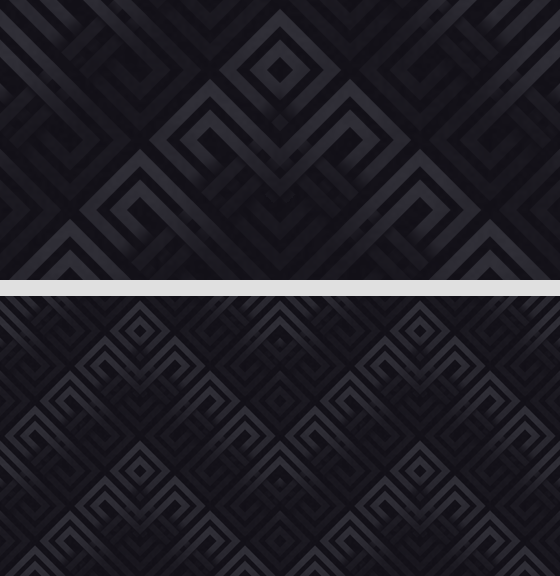
Top: one tile. Bottom: repeated 2 by 2.
This pattern is drawn by a Shadertoy shader. Its source:

```glsl
#define DIAMONDS vec2(4.0, 2.0)
#define BAND_MID 0.53125
#define BAND_OFFSET 0.21875
#define BAND_HALF 0.125
#define BAR_POS 0.75
#define BAR_LIGHT 0.55
#define DIM 0.27
#define GRAIN_CELLS vec2(128.0, 64.0)
#define GRAIN 0.012
#define GROUND vec3(0.074, 0.066, 0.094)
#define STRAND vec3(0.184, 0.180, 0.212)

float hash(vec2 p) {
    vec3 q = fract(p.xyx * vec3(0.1031, 0.1030, 0.0973));
    q += dot(q, q.yzx + 33.33);
    return fract((q.x + q.y) * q.z);
}

// Value noise that wraps over the canvas
float grain(vec2 uv) {
    vec2 p = uv * GRAIN_CELLS;
    vec2 i = floor(p), f = p - i;
    f = f * f * (3.0 - 2.0 * f);
    vec2 a = mod(i, GRAIN_CELLS), b = mod(i + 1.0, GRAIN_CELLS);
    return mix(mix(hash(a), hash(vec2(b.x, a.y)), f.x),
               mix(hash(vec2(a.x, b.y)), hash(b), f.x), f.y);
}

// Two parallel bands, measured from the middle of a diamond
float bands(float d, float soft) {
    float dist = abs(abs(d - BAND_MID) - BAND_OFFSET) - BAND_HALF;
    return 1.0 - smoothstep(-soft, soft, dist);
}

void mainImage(out vec4 fragColor, in vec2 fragCoord) {
    vec2 uv = fragCoord / iResolution.xy;
    vec2 grid = uv * DIAMONDS * 2.0;
    float soft = 4.0 / iResolution.y;

    // Mirror about the middle, then turn onto the diagonals
    float halfWidth = DIAMONDS.x;
    float x = abs(grid.x - halfWidth);
    float along = mod(x + grid.y, 4.0);
    float across = mod(x - grid.y, 2.0) - 1.0;
    float closed = abs(along - 2.0) - 1.0;   // 1 at the closed end, -1 at the open end

    // Nested hooks, which the mirror turns into rings and chevrons
    float arms = bands(max(abs(across), closed), soft);

    // Bars across the open ends; a full grid where two sets of arms meet
    float column = x - 0.5 * (across - closed);
    bool atMirror = abs(column - 0.5 * halfWidth) > 0.5 * halfWidth - 0.5;
    bool meeting = atMirror && along < 2.0 && closed < 0.0
                && across * (column - 0.5 * halfWidth) > 0.0;
    float bar = 1.0 - smoothstep(-soft, soft, abs(closed + BAR_POS) - BAND_HALF);
    bar *= 1.0 - smoothstep(-soft, soft, abs(across) - BAR_POS - BAND_HALF);
    if (meeting) bar = bands(-closed, soft);

    // Light falls from the upper edge of each long chevron
    float tone = mix(DIM, 1.0, smoothstep(0.9, 3.2, along));
    tone *= 1.0 - 0.22 * smoothstep(-0.2, 0.6, across);

    // Weave: the strand below fades into shadow at each crossing
    float armLight = arms * tone;
    float barLight = bar * tone * BAR_LIGHT;
    float light;
    if (across > 0.0) {
        armLight *= smoothstep(0.05, 0.6, abs(closed + BAR_POS));
        light = mix(armLight, tone * BAR_LIGHT, bar);
    } else {
        float gap = abs(abs(across) - BAND_MID + BAND_OFFSET);
        barLight *= smoothstep(0.06, 0.31, gap);
        light = mix(barLight, tone, arms);
    }

    vec3 color = mix(GROUND, STRAND, light);
    color += (grain(uv) - 0.5) * GRAIN;
    fragColor = vec4(color, 1.0);
}
```
